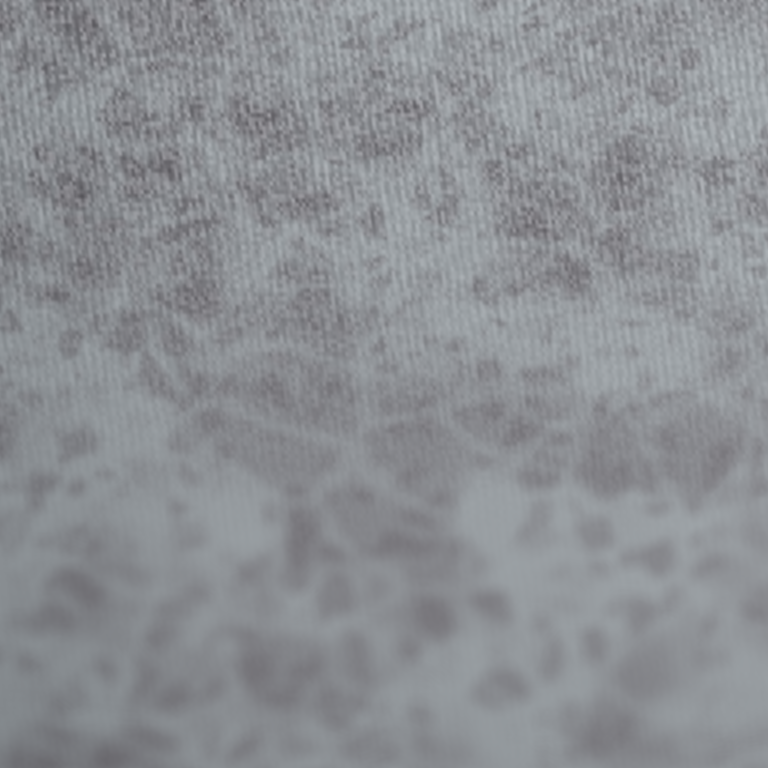
A three.js fragment shader for this texture:

```glsl
varying vec2 vUv;

const vec3 BLOB_COLOR = vec3(0.452, 0.442, 0.462);
const vec3 VEIN_COLOR = vec3(0.598, 0.622, 0.637);
const float CLOUD_SCALE = 8.0;
const float LARGE_CELLS = 7.5;
const float MEDIUM_CELLS = 15.0;
const float SMALL_CELLS = 29.0;
const float WARP_AMOUNT = 0.06;
const float BLUR_TOP = 0.002;
const float BLUR_BOTTOM = 0.014;
const int BLUR_TAPS = 14;
const float RIB_COUNT = 82.0;
const float RIB_LEAN = 0.13;
const float RIB_CONTRAST = 0.036;
const float GRAIN_CONTRAST = 0.23;
const float GOLDEN_ANGLE = 2.39996;
const float TAU = 6.28319;

float hash(vec2 p) {
  vec3 q = fract(vec3(p.xyx) * 0.1031);
  q += dot(q, q.yzx + 33.33);
  return fract((q.x + q.y) * q.z);
}

vec2 hash2(vec2 p) {
  return vec2(hash(p), hash(p + 57.3));
}

float noise(vec2 p) {
  vec2 i = floor(p);
  vec2 f = fract(p);
  f = f * f * (3.0 - 2.0 * f);
  float low = mix(hash(i), hash(i + vec2(1.0, 0.0)), f.x);
  float high = mix(hash(i + vec2(0.0, 1.0)), hash(i + 1.0), f.x);
  return mix(low, high, f.y);
}

float fbm(vec2 p) {
  float sum = 0.0;
  float gain = 0.55;
  for (int i = 0; i < 3; i++) {
    sum += gain * noise(p);
    p = p * 2.1 + 17.0;
    gain *= 0.5;
  }
  return sum;
}

// Returns the gap between the two nearest cell centres, and a cell id
vec2 cells(vec2 p) {
  vec2 base = floor(p);
  float nearest = 8.0;
  float second = 8.0;
  float id = 0.0;
  for (int y = -1; y <= 1; y++) {
    for (int x = -1; x <= 1; x++) {
      vec2 cell = base + vec2(float(x), float(y));
      float d = length(cell + hash2(cell + 40.0) - p);
      if (d < nearest) {
        second = nearest;
        nearest = d;
        id = hash(cell + 91.0);
      } else {
        second = min(second, d);
      }
    }
  }
  return vec2(second - nearest, id);
}

// Dark spots inside some cells, with uneven size and depth
float spots(vec2 p) {
  vec2 cell = cells(p);
  float rim = 0.05 + 0.2 * fract(cell.y * 7.0);
  return smoothstep(rim, rim + 0.35, cell.x) * smoothstep(0.25, 0.8, cell.y);
}

// Ragged clouds cut by thin pale veins, with spots of two sizes
float stain(vec2 p) {
  vec2 warp = vec2(fbm(p * 11.0 + 3.0), fbm(p * 11.0 + 71.0)) - 0.48;
  vec2 q = (p + WARP_AMOUNT * warp) * vec2(0.9, 1.15);
  float cloud = smoothstep(0.28, 0.7, fbm(q * CLOUD_SCALE + 8.0));
  float veins = mix(0.5, 1.0, smoothstep(0.0, 0.2, cells(q * LARGE_CELLS).x));
  float medium = spots(q * MEDIUM_CELLS + 5.0);
  float small = spots(q * SMALL_CELLS + 13.0);
  float spot = max(medium, 0.85 * small);
  return veins * (0.06 + 0.52 * cloud + 0.55 * spot * (1.0 - 0.45 * cloud));
}

// Defocus that grows towards the bottom
float blurredStain(vec2 p) {
  float radius = mix(BLUR_BOTTOM, BLUR_TOP, smoothstep(0.05, 0.75, p.y));
  float sum = 0.0;
  for (int i = 0; i < BLUR_TAPS; i++) {
    float t = float(i) + 0.5;
    float angle = t * GOLDEN_ANGLE;
    float reach = radius * sqrt(t / float(BLUR_TAPS));
    sum += stain(p + reach * vec2(cos(angle), sin(angle)));
  }
  return sum / float(BLUR_TAPS);
}

void main() {
  vec2 p = vUv;
  float dark = blurredStain(p);
  float focus = smoothstep(0.25, 0.85, p.y);

  // Leaning ribs, broken up along their length
  vec2 thread = vec2(p.x + RIB_LEAN * p.y, p.y);
  float wobble = 0.4 * noise(thread * vec2(30.0, 25.0));
  float rib = sin(TAU * (thread.x * RIB_COUNT + wobble));
  rib *= 0.4 + 0.9 * noise(thread * vec2(RIB_COUNT, 50.0));
  float grain = noise(thread * vec2(230.0, 180.0)) - 0.5;
  float weave = RIB_CONTRAST * rib + GRAIN_CONTRAST * grain * mix(0.35, 1.0, dark);

  // Broad light: brighter at upper right, dim at lower left
  float light = 0.035 * (p.x - 0.5) + 0.03 * (p.y - 0.5) + 0.013;
  light -= 0.04 * (1.0 - smoothstep(0.0, 0.35, p.x)) * (1.0 - 0.5 * p.y);
  light -= 0.015 * (1.0 - smoothstep(0.0, 0.3, p.y));

  vec3 color = mix(VEIN_COLOR, BLOB_COLOR, clamp(dark, 0.0, 1.0));
  color += light + weave * mix(0.05, 1.0, focus);
  gl_FragColor = vec4(color, 1.0);
}
```
